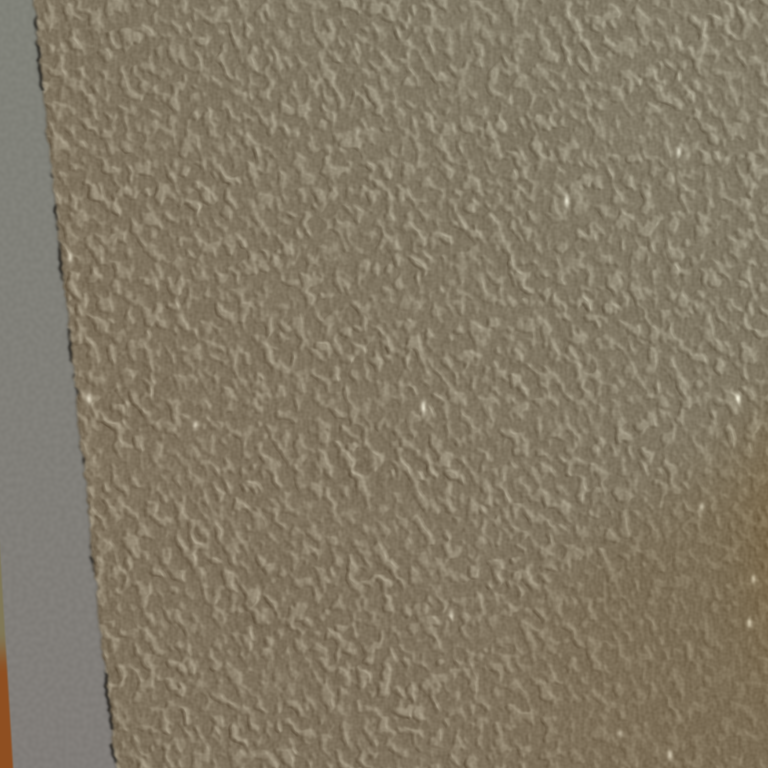
This texture is drawn by a Shadertoy shader. Its source:

```glsl
// Rough beige plaster beside a smooth grey strip, with a warm shadow at right.
// Layered gradient noise forms separate lumps; their height and sideways slope
// give the relief, and sparse hashed cells add small glints.

vec2 hash2(vec2 cell) {
    vec3 q = fract(cell.xyx * vec3(0.1031, 0.1030, 0.0973));
    q += dot(q, q.yzx + 33.33);
    return fract((q.xx + q.yz) * q.zy);
}

vec2 gradientAt(vec2 cell) {
    float angle = 6.2832 * hash2(cell).x;
    return vec2(cos(angle), sin(angle));
}

float gradientNoise(vec2 p) {
    vec2 i = floor(p), f = p - i;
    vec2 w = f * f * f * (f * (f * 6.0 - 15.0) + 10.0);
    vec2 e = vec2(1.0, 0.0);
    float a = dot(gradientAt(i), f);
    float b = dot(gradientAt(i + e), f - e);
    float c = dot(gradientAt(i + e.yx), f - e.yx);
    float d = dot(gradientAt(i + 1.0), f - 1.0);
    return mix(mix(a, b, w.x), mix(c, d, w.x), w.y);
}

// Flat ground with separate lumps, leaning slightly along the falling diagonal
float plasterHeight(vec2 p) {
    p += 0.004 * vec2(gradientNoise(p * 60.0), gradientNoise(p * 60.0 + 57.0));
    vec2 q = vec2(0.9 * p.x + 0.44 * p.y, 0.9 * p.y - 0.44 * p.x) * vec2(1.2, 0.85);
    float n = gradientNoise(q * 52.0 + 11.0) + 0.65 * gradientNoise(q * 92.0 + 31.0);
    return 0.25 * n + smoothstep(-0.1, 0.5, n);
}

// Small upright bright specks, at most one per cell
float glints(vec2 p) {
    vec2 grid = p * 14.0, cell = floor(grid);
    vec2 centre = 0.2 + 0.6 * hash2(cell + 19.0);
    vec2 chance = hash2(cell + 83.0);
    vec2 offset = (grid - cell - centre) / vec2(0.05, 0.07 + 0.05 * chance.y);
    return step(0.91, chance.x) * exp(-dot(offset, offset)) * (0.5 + 0.5 * chance.y);
}

void mainImage(out vec4 fragColor, in vec2 fragCoord) {
    vec2 uv = fragCoord / iResolution.xy;

    // Broad light: slightly greyer toward the upper right
    float cool = smoothstep(0.5, 1.8, uv.x + uv.y);
    vec3 wall = mix(vec3(0.513, 0.465, 0.384), vec3(0.525, 0.496, 0.42), cool);
    wall += 0.01 * gradientNoise(uv * 4.0 + 5.0);

    // Soft slanted shadow with a brown patch on the right border
    float below = 0.49 - 0.64 * (1.0 - uv.x) - uv.y;
    float shadow = smoothstep(-0.04, 0.14, below) * smoothstep(0.5, 0.95, uv.x);
    vec2 patchOffset = (uv - vec2(1.03, 0.28)) / vec2(0.07, 0.17);
    wall *= mix(vec3(1.0), vec3(0.95, 0.92, 0.87), shadow);
    wall *= 1.0 - vec3(0.03, 0.08, 0.17) * exp(-dot(patchOffset, patchOffset));

    // Relief lit from the right, calmer inside the shadow
    vec2 toLight = vec2(0.9, 0.44) * 0.0022;
    float slope = plasterHeight(uv - toLight) - plasterHeight(uv + toLight);
    float crest = plasterHeight(uv) - 0.25;
    float relief = 0.12 * slope / (1.0 + 0.4 * abs(slope)) + 0.065 * crest;
    float patchy = 1.0 + 0.6 * gradientNoise(uv * 14.0 + 40.0);
    wall += relief * patchy * mix(1.0, 0.5, shadow) * vec3(0.97, 1.02, 1.0);

    // Fine upright grain and glints
    wall += 0.045 * gradientNoise(uv * vec2(210.0, 100.0));
    wall += 0.035 * gradientNoise(uv * vec2(190.0, 230.0) + 70.0);
    wall += glints(uv) * vec3(0.38, 0.40, 0.40);

    // Smooth strip, bluish grey, with faint grain
    vec3 strip = mix(vec3(0.505, 0.49, 0.475), vec3(0.505, 0.51, 0.475), uv.y);
    strip += 0.025 * gradientNoise(uv * 140.0);

    // Orange and olive sliver at the lower left
    vec3 sliver = mix(vec3(0.56, 0.31, 0.13), vec3(0.50, 0.47, 0.34),
                      smoothstep(0.12, 0.18, uv.y));
    float sliverEdge = 0.017 - 0.06 * uv.y;
    strip = mix(sliver, strip, smoothstep(-0.002, 0.002, uv.x - sliverEdge));

    // Ragged joint with sparse dark dashes of uneven length
    float wobble = 0.004 * gradientNoise(vec2(uv.y * 40.0, 3.5))
                 + 0.003 * gradientNoise(vec2(uv.y * 110.0, 6.5));
    float joint = uv.x - (0.15 - 0.107 * uv.y) - wobble;
    vec3 color = mix(strip, wall, smoothstep(-0.003, 0.003, joint));
    float broken = gradientNoise(vec2(uv.y * 17.0, 8.3))
                 + 0.7 * gradientNoise(vec2(uv.y * 71.0, 2.4));
    float line = exp(-pow(joint / 0.0028, 2.0));
    color *= 1.0 - line * (0.08 + 0.45 * smoothstep(0.0, 0.4, broken));

    fragColor = vec4(clamp(color, 0.0, 1.0), 1.0);
}
```
